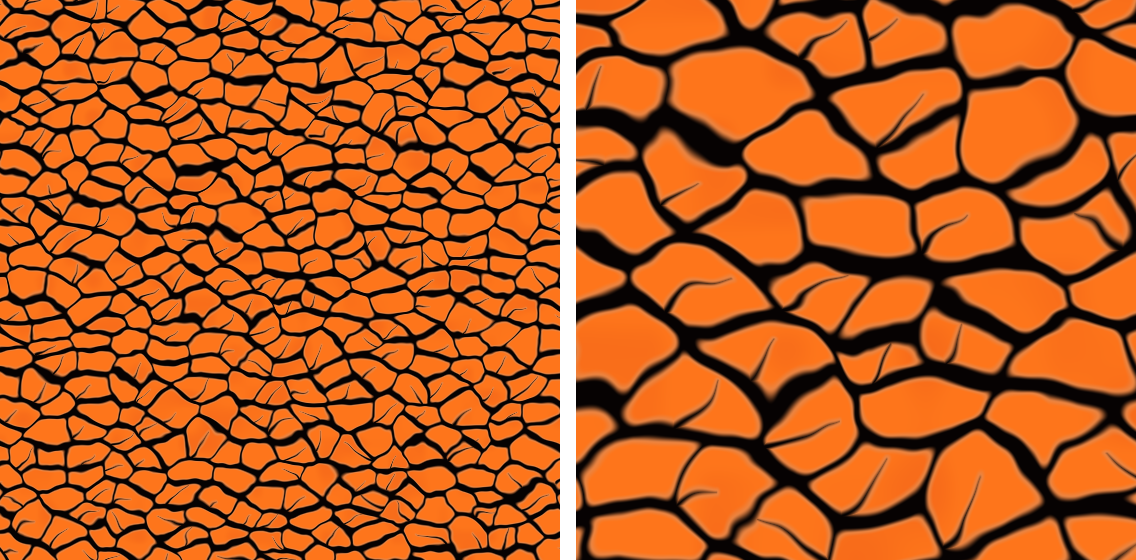
Left, the full canvas; right, a detail of the centre.
Give the GLSL for this pattern, as a Shadertoy shader.

```glsl
// Orange scales: wide, staggered cells parted by wavy black walls and fine tapered cracks.

const vec3 ORANGE = vec3(0.995, 0.46, 0.105);
const vec3 DEEP_ORANGE = vec3(0.97, 0.42, 0.10);
const vec3 RIM = vec3(0.92, 0.52, 0.26);
const vec3 INK = vec3(0.025, 0.008, 0.006);

const vec2 CELL_SCALE = vec2(14.0, 19.0); // cell metric per canvas height
const float ROW_STEP = 0.72;              // row spacing in cell units
const vec2 JITTER = vec2(0.72, 0.55);

float hash(vec2 p) {
    return fract(sin(dot(p, vec2(127.1, 311.7))) * 43758.545);
}

vec2 hash2(vec2 p) {
    return vec2(hash(p), hash(p + vec2(37.3, 17.9)));
}

float noise(vec2 p) {
    vec2 i = floor(p), f = fract(p);
    f = f * f * (3.0 - 2.0 * f);
    return mix(mix(hash(i), hash(i + vec2(1, 0)), f.x),
               mix(hash(i + vec2(0, 1)), hash(i + vec2(1, 1)), f.x), f.y);
}

vec2 warp(vec2 p, float frequency, float amount) {
    vec2 n = vec2(noise(p * frequency), noise(p * frequency + 71.3));
    return p + amount * (n - 0.5);
}

float smoothMin(float a, float b, float k) {
    float h = max(k - abs(a - b), 0.0) / k;
    return min(a, b) - 0.25 * k * h * h;
}

// Jittered centre of a cell in a brick-like lattice
vec2 cellCentre(vec2 id) {
    vec2 lattice = vec2(id.x + 0.5 * mod(id.y, 2.0), id.y * ROW_STEP);
    return lattice + JITTER * (hash2(id) - 0.5);
}

vec2 nearestCell(vec2 q) {
    vec2 base = floor(vec2(q.x, q.y / ROW_STEP));
    vec2 best = base;
    float bestDist = 1e3;
    for (int y = -2; y <= 2; y++)
    for (int x = -2; x <= 2; x++) {
        vec2 id = base + vec2(x, y);
        vec2 r = cellCentre(id) - q;
        float d = dot(r, r);
        if (d < bestDist) { bestDist = d; best = id; }
    }
    return best;
}

// Steep walls, above all those rising to the right, are thinner
float wallHalfWidth(vec2 normal, float random) {
    float lean = abs(normal.x) - 0.13 * sign(normal.x * normal.y);
    float steep = smoothstep(0.42, 0.92, lean);
    return 0.0051 * mix(0.65, 1.15, random) * mix(1.0, 0.38, steep);
}

// Signed canvas distance to the walls of one cell, negative inside the ink
float wallDistance(vec2 q, vec2 id, float swell) {
    vec2 a = cellCentre(id);
    float gap = 1.0;
    for (int y = -2; y <= 2; y++)
    for (int x = -2; x <= 2; x++) {
        if (x == 0 && y == 0) continue;
        vec2 other = id + vec2(x, y);
        vec2 b = cellCentre(other);
        vec2 gradient = (b - a) * CELL_SCALE;
        float len = length(gradient);
        float d = dot(0.5 * (a + b) - q, b - a) / len;
        float width = wallHalfWidth(gradient / len, hash(id + other));
        gap = smoothMin(gap, d - width * swell, 0.005);
    }
    return gap;
}

// A bent stroke that starts at a wall and tapers off within the cell
float crackDistance(vec2 r, vec2 id) {
    float h = hash(id + 5.7);
    if (h > 0.5) return 1.0;
    float angle = mix(0.35, 1.0, hash(id + 9.1));
    if (hash(id + 3.3) < 0.15) angle = 3.14 - angle;
    vec2 dir = vec2(cos(angle), sin(angle));
    float start = -0.036, reach = mix(-0.003, 0.026, hash(id + 21.4));
    float along = dot(r, dir);
    float t = clamp((along - start) / (reach - start), 0.0, 1.0);
    float bend = 0.006 * (h * 4.0 - 1.0) * sin(t * 4.0);
    float across = dot(r, vec2(-dir.y, dir.x)) - bend;
    float beyond = along - clamp(along, start, reach);
    return length(vec2(across, beyond)) - mix(0.0027, -0.0004, t);
}

void mainImage(out vec4 fragColor, in vec2 fragCoord) {
    vec2 p = fragCoord / iResolution.y;

    // Waviness, broad and then fine
    vec2 w = warp(warp(p, 19.0, 0.022), 62.0, 0.006);
    vec2 q = w * CELL_SCALE;

    // Walls and cracks
    vec2 id = nearestCell(q);
    float swell = mix(0.8, 1.2, noise(p * 45.0 + 13.0));
    float gap = wallDistance(q, id, swell);
    gap = min(gap, crackDistance((q - cellCentre(id)) / CELL_SCALE, id));

    // Soft ink edge, pale rim and faintly mottled fill
    float blur = max(0.0018, 0.75 / iResolution.y);
    vec3 fill = mix(ORANGE, DEEP_ORANGE, smoothstep(0.6, 1.0, noise(p * 24.0)));
    vec3 color = mix(RIM, fill, smoothstep(0.001, 0.0042, gap));
    color = mix(INK, color, smoothstep(-blur, blur, gap));
    fragColor = vec4(color, 1.0);
}
```
